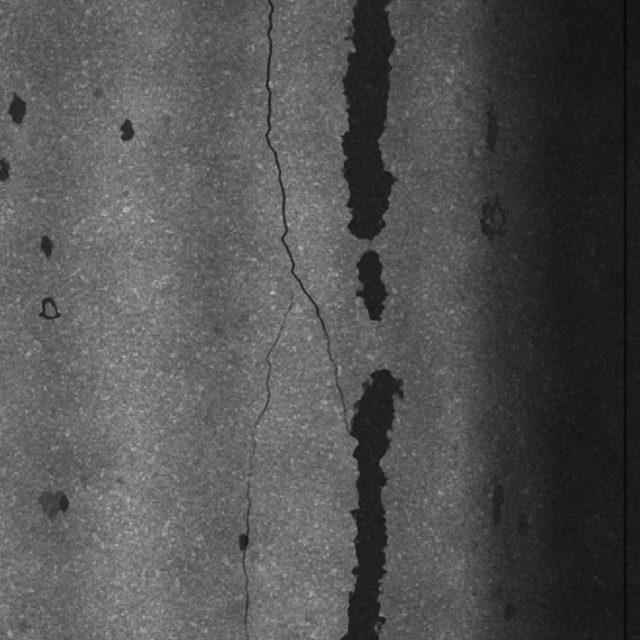
This texture is drawn by a WebGL 1 fragment shader. Its source:

```glsl
precision highp float;
// Weathered concrete wall: soft vertical light bands fading to shadow on the right,
// a ragged dark stain, a branching hairline crack, pits and pale mineral flecks.
// Bands are Gaussians, the stain is tapered capsules, the grain is hashed noise.

uniform vec2 u_resolution;

float hash(vec2 p) {
  vec3 q = fract(p.xyx * 0.1031);
  q += dot(q, q.yzx + 33.33);
  return fract((q.x + q.y) * q.z);
}

float noise(vec2 p) {
  vec2 i = floor(p), f = fract(p);
  f = f * f * (3.0 - 2.0 * f);
  return mix(mix(hash(i), hash(i + vec2(1, 0)), f.x),
             mix(hash(i + vec2(0, 1)), hash(i + vec2(1, 1)), f.x), f.y);
}

float bump(float x, float center, float width) {
  float t = (x - center) / width;
  return exp(-t * t);
}

// Linear 0..1 while y descends from top to bottom.
float drop(float y, float top, float bottom) {
  return clamp((top - y) / (top - bottom), 0.0, 1.0);
}

// Distance to a capsule whose ends are (x, y, radius).
float taper(vec2 p, vec3 a, vec3 b) {
  vec2 d = b.xy - a.xy;
  float t = clamp(dot(p - a.xy, d) / dot(d, d), 0.0, 1.0);
  return length(p - a.xy - d * t) - mix(a.z, b.z, t);
}

// Elliptical radius around a pit, 1 at its rim, roughened by noise.
float pitRadius(vec2 p, vec2 center, vec2 size) {
  return length((p - center) / size) + 0.9 * (noise(p * 130.0) - 0.5);
}

float pit(vec2 p, vec2 center, vec2 size) {
  return 1.0 - smoothstep(0.7, 1.25, pitRadius(p, center, size));
}

float ringPit(vec2 p, vec2 center, vec2 size) {
  return 1.0 - smoothstep(0.15, 0.45, abs(pitRadius(p, center, size) - 0.8));
}

// One randomly turned oval per occupied cell; size is in cell units.
float scatter(vec2 p, float cells, float density, vec2 size, float turn) {
  vec2 g = p * cells, home = floor(g);
  float sum = 0.0;
  for (int j = -1; j <= 1; j++) {
    for (int i = -1; i <= 1; i++) {
      vec2 c = home + vec2(float(i), float(j));
      vec2 d = g - c - vec2(hash(c + 17.3), hash(c + 41.7));
      float a = (hash(c + 73.1) - 0.5) * turn;
      d = vec2(d.x * cos(a) - d.y * sin(a), d.x * sin(a) + d.y * cos(a));
      float r = length(d / (size * (0.5 + 0.7 * hash(c + 91.9))));
      sum = max(sum, step(hash(c), density) * (0.4 + 0.6 * hash(c + 7.7)) * (1.0 - smoothstep(0.45, 1.2, r)));
    }
  }
  return sum;
}

float stainDistance(vec2 p) {
  // Upper run
  float d = taper(p, vec3(0.583, 1.02, 0.028), vec3(0.576, 0.857, 0.032));
  d = min(d, taper(p, vec3(0.576, 0.857, 0.032), vec3(0.565, 0.779, 0.027)));
  d = min(d, taper(p, vec3(0.565, 0.779, 0.027), vec3(0.582, 0.707, 0.034)));
  d = min(d, taper(p, vec3(0.582, 0.707, 0.034), vec3(0.570, 0.648, 0.021)));
  // Island
  d = min(d, taper(p, vec3(0.577, 0.592, 0.014), vec3(0.582, 0.551, 0.021)));
  d = min(d, taper(p, vec3(0.582, 0.551, 0.021), vec3(0.585, 0.503, 0.004)));
  // Lower run
  d = min(d, taper(p, vec3(0.599, 0.398, 0.023), vec3(0.586, 0.342, 0.032)));
  d = min(d, taper(p, vec3(0.586, 0.342, 0.032), vec3(0.577, 0.290, 0.021)));
  d = min(d, taper(p, vec3(0.577, 0.290, 0.021), vec3(0.577, 0.115, 0.019)));
  d = min(d, taper(p, vec3(0.577, 0.115, 0.019), vec3(0.568, 0.050, 0.026)));
  return min(d, taper(p, vec3(0.568, 0.050, 0.026), vec3(0.568, -0.02, 0.027)));
}

float cracks(vec2 p) {
  float y = p.y, wobble = 0.007 * (noise(vec2(y * 75.0, 3.0)) - 0.5);
  float mainX = 0.424 - 0.005 * drop(y, 1.0, 0.79) + 0.026 * drop(y, 0.79, 0.69)
    + 0.013 * drop(y, 0.622, 0.577) + 0.047 * drop(y, 0.577, 0.499)
    + 0.020 * drop(y, 0.499, 0.414) + 0.022 * drop(y, 0.414, 0.323);
  float branchX = 0.458 - 0.011 * drop(y, 0.544, 0.499) - 0.028 * drop(y, 0.499, 0.44)
    - 0.022 * drop(y, 0.375, 0.323) - 0.014 * drop(y, 0.323, 0.154) + 0.003 * drop(y, 0.154, 0.0);
  float upper = 1.0 - smoothstep(0.0008, 0.0036, abs(p.x - mainX - wobble));
  float lower = 1.0 - smoothstep(0.0005, 0.0034, abs(p.x - branchX - wobble));
  upper *= smoothstep(0.31, 0.34, y) * mix(0.45, 0.85, smoothstep(0.46, 0.52, y));
  lower *= (1.0 - smoothstep(0.53, 0.55, y)) * (0.2 + 0.4 * noise(vec2(y * 22.0, 8.0)));
  return max(upper, lower);
}

void main() {
  vec2 p = gl_FragCoord.xy / u_resolution;
  float x = p.x + 0.02 * (noise(p * vec2(5.0, 3.0)) - 0.5);

  // Vertical light bands, then the fall into shadow
  float tone = 0.43 + 0.06 * bump(x, 0.22, 0.065) - 0.045 * bump(x, 0.09, 0.045)
    - 0.045 * bump(x, 0.34, 0.06) + 0.025 * bump(x, 0.46, 0.06);
  tone = mix(tone, 0.35 + 0.02 * bump(x, 0.7, 0.04), smoothstep(0.5, 0.63, x));
  tone = mix(tone, 0.19, smoothstep(0.71, 0.8, x));
  tone = mix(tone, 0.11, smoothstep(0.78, 0.9, x));
  tone *= 1.0 - 0.12 * smoothstep(0.65, 1.0, p.y);
  tone *= 0.92 + 0.16 * noise(p * vec2(24.0, 18.0));

  // Stain and pits
  float rough = 0.018 * (noise(p * 65.0) - 0.5) + 0.009 * (noise(p * 150.0) - 0.5);
  float stain = 1.0 - smoothstep(-0.003, 0.004, stainDistance(p) + rough);
  float pits = max(pit(p, vec2(0.027, 0.828), vec2(0.011, 0.024)), pit(p, vec2(0.198, 0.796), vec2(0.010, 0.016)));
  pits = max(pits, max(pit(p, vec2(0.073, 0.613), vec2(0.008, 0.017)), pit(p, vec2(0.006, 0.733), vec2(0.008, 0.016))));
  pits = max(pits, max(pit(p, vec2(0.100, 0.208), vec2(0.006, 0.016)), pit(p, vec2(0.381, 0.153), vec2(0.008, 0.011))));
  pits = max(pits, max(pit(p, vec2(0.768, 0.792), vec2(0.008, 0.040)), pit(p, vec2(0.777, 0.215), vec2(0.008, 0.029))));
  pits = max(pits, max(pit(p, vec2(0.816, 0.180), vec2(0.007, 0.024)), pit(p, vec2(0.797, 0.043), vec2(0.008, 0.014))));
  pits = max(pits, max(ringPit(p, vec2(0.078, 0.513), vec2(0.012, 0.017)), ringPit(p, vec2(0.772, 0.659), vec2(0.018, 0.026))));
  pits = max(pits, 0.6 * pit(p, vec2(0.084, 0.213), vec2(0.018, 0.023)));
  float pitZone = bump(p.x, 0.78, 0.065) * (0.55 + 0.45 * smoothstep(0.5, 0.7, p.y));
  pits = max(pits, pitZone * scatter(p * vec2(1.0, 0.65), 42.0, 0.3, vec2(0.24, 0.34), 0.8));
  pits = max(pits, 0.35 * scatter(p, 24.0, 0.09, vec2(0.24, 0.3), 1.5) * (1.0 - smoothstep(0.4, 0.6, p.x)));
  tone = mix(tone, min(tone, 0.13), max(stain, 0.85 * pits));
  tone *= 1.0 - 0.7 * cracks(p);

  // Mineral flecks and fine grain
  float flecks = 0.30 * scatter(p, 52.0, 0.28, vec2(0.20, 0.34), 3.0)
    + 0.26 * scatter(p + 3.0, 115.0, 0.4, vec2(0.30, 0.44), 3.0);
  tone *= 1.0 + flecks * (1.0 - 0.6 * pits);
  float grain = 0.6 * noise(p * 330.0) + 0.4 * noise(p * vec2(170.0, 210.0) + 9.0) - 0.5;
  tone *= 0.97 + 0.42 * grain;

  // Dark seam near the right border
  tone *= 1.0 - 0.55 * (1.0 - smoothstep(0.001, 0.004, abs(p.x - 0.977)));
  gl_FragColor = vec4(vec3(clamp(tone, 0.0, 1.0)), 1.0);
}
```
